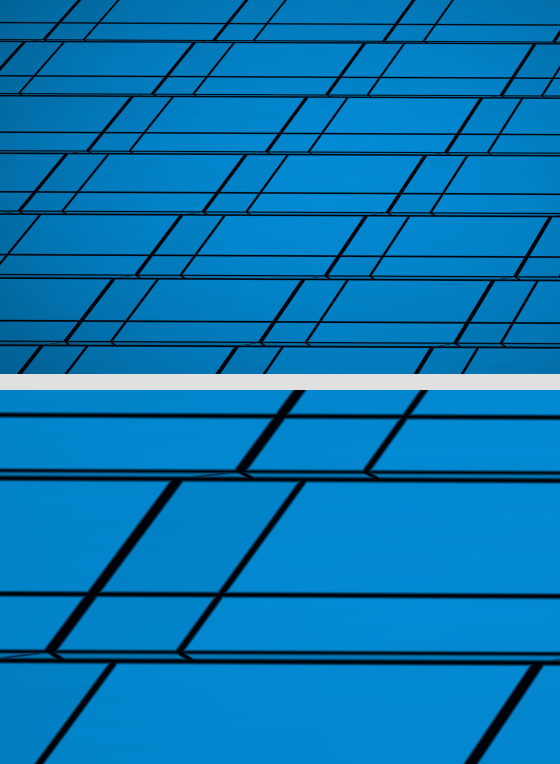
Top: the whole. Bottom: its middle third, enlarged.
Reproduce this pattern procedurally as a Shadertoy shader.

```glsl
// Blue glass facade seen at an angle: leaning panes in staggered rows with dark joints.

// Layout, in canvas heights measured from the top
const float ROW_ORIGIN = 0.1139;   // height of the joint above row 0
const float ROW_HEIGHT = 0.1410;   // height of a row near the top
const float ROW_GROWTH = 0.0043;   // perspective growth per row
const float ROW_TILT   = 0.0045;   // slight fall of the rows to the right
const float COL_WIDTH  = 0.4453;   // column repeat at the top edge
const float COL_GROWTH = 0.083;    // widening of the repeat downwards

// Layout inside a repeat, in column or row fractions
const float START   = 0.498;       // thick mullion at the top of row 0
const float STAGGER = -0.3435;     // shift from one row to the next
const float LEAN    = -0.24;       // sideways run of a mullion over one row
const float NARROW  = 0.234;       // width of the narrow pane
const float TRANSOM = 0.64;        // height of the horizontal bar in a row
const float LEDGE   = 0.034;       // depth of the ledge under a row
const float LEDGE_GROWTH = 0.005;
const float HOOK    = 0.026;       // sideways return of a mullion on the ledge

// Half widths of the lines, in canvas heights
const float THICK_W = 0.0047;
const float THIN_W  = 0.0030;
const float BAR_W   = 0.0021;
const float LIP_W   = 0.0015;
const float SEAM_W  = 0.0005;
const float SOFTNESS = 0.0018;
const float MEAN_ROW = 0.163;      // row height at which the widths hold

// Colour and light
const vec3 GLASS = vec3(0.01, 0.535, 0.82);
const vec3 JOINT = vec3(0.0, 0.008, 0.035);
const vec2 LIGHT_CENTRE = vec2(0.61, 0.48);
const vec2 LIGHT_FALLOFF = vec2(0.52, 0.45);
const float PANE_VARIATION = 0.03;
const float STREAKS = 0.018;

float hash(vec2 p) {
    vec3 q = fract(p.xyx * 0.1031);
    q += dot(q, q.yzx + 33.33);
    return fract((q.x + q.y) * q.z);
}

float noise(vec2 p) {
    vec2 i = floor(p), f = fract(p);
    f = f * f * (3.0 - 2.0 * f);
    return mix(mix(hash(i), hash(i + vec2(1, 0)), f.x),
               mix(hash(i + vec2(0, 1)), hash(i + vec2(1, 1)), f.x), f.y);
}

float line(float dist, float halfWidth) {
    float s = max(SOFTNESS, 0.75 / iResolution.y);
    return 1.0 - smoothstep(halfWidth - s, halfWidth + s, abs(dist));
}

float wrap(float v) { return fract(v + 0.5) - 0.5; }

void mainImage(out vec4 fragColor, in vec2 fragCoord) {
    vec2 uv = fragCoord / iResolution.xy;
    uv.y = 1.0 - uv.y;
    float x = (uv.x - 0.5) * iResolution.x / iResolution.y;
    float y = uv.y - ROW_TILT * x;

    // Perspective row coordinate: solve y = origin + height n + growth n^2
    float root = sqrt(ROW_HEIGHT * ROW_HEIGHT + 4.0 * ROW_GROWTH * (y - ROW_ORIGIN));
    float n = (root - ROW_HEIGHT) / (2.0 * ROW_GROWTH);
    float row = floor(n), f = n - row;
    float rowH = root;                       // local height of one row
    float scale = rowH / MEAN_ROW;
    float ledge = LEDGE + LEDGE_GROWTH * (row + 1.0);
    float onLedge = step(1.0 - ledge, f);

    // Column coordinate, zero on the thick mullion
    float colW = COL_WIDTH + COL_GROWTH * uv.y;
    float base = x / colW - START - STAGGER * row;
    float q = base - LEAN * f;
    float col = floor(q);
    q -= col;

    // Leaning mullions
    float run = LEAN * colW / rowH;
    float across = colW * inversesqrt(1.0 + run * run);
    float mullions = max(line(wrap(q) * across, THICK_W * scale),
                         line(wrap(q - NARROW) * across, THIN_W * scale));

    // Ledge: mullion returns and the seam to the next row
    float foot = base - LEAN * (1.0 - ledge);
    float t = (f - 1.0 + ledge) / ledge;
    float hooks = max(line(wrap(foot - HOOK * t) * across, THIN_W * scale),
                      line(wrap(foot - NARROW - HOOK * t) * across, THIN_W * scale));
    float seamT = wrap(foot) / (STAGGER - LEAN * (1.0 - ledge));
    float seam = line((t - seamT) * ledge * rowH, SEAM_W)
               * step(0.0, seamT) * step(seamT, 1.0);
    float joints = mix(mullions, max(hooks, seam), onLedge);

    // Horizontal joints
    joints = max(joints, line(wrap(n) * rowH, BAR_W * scale));
    joints = max(joints, line((f - TRANSOM) * rowH, BAR_W * scale));
    joints = max(joints, line((f - 1.0 + ledge) * rowH, LIP_W * scale));

    // Glass: falloff of light, pane tints, faint streaks and rare smears
    vec2 away = uv - LIGHT_CENTRE;
    float light = 1.0 - dot(LIGHT_FALLOFF, away * away);
    float narrow = step(q, NARROW);
    vec2 pane = vec2(col * 2.0 + narrow, row * 2.0 + step(TRANSOM, f)) + 40.0;
    light *= 1.0 + PANE_VARIATION * (hash(pane) - 0.5) - 0.02 * narrow;
    light *= 1.0 + STREAKS * (noise(vec2(x * 9.0, y * 130.0) + 50.0) - 0.5);
    vec2 smear = vec2(q - 0.3 - 0.5 * hash(pane + 7.0), f - hash(pane + 19.0));
    float mark = exp(-dot(smear * smear, vec2(500.0, 6000.0)));
    light -= 0.10 * mark * step(0.8, hash(pane + 31.0));
    light *= 1.0 - 0.12 * onLedge;

    fragColor = vec4(mix(GLASS * light, JOINT, joints), 1.0);
}
```
